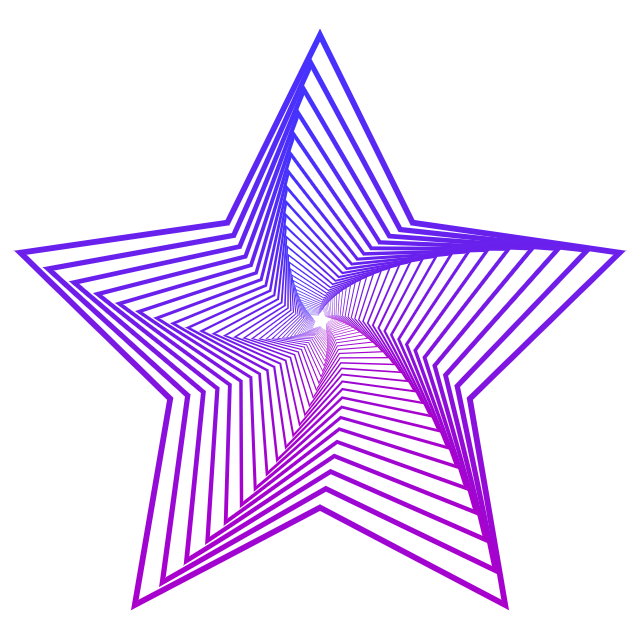
A Shadertoy shader for this background:

```glsl
// Nested star outlines that shrink and turn into a spiral, shaded blue to magenta on white.

const float PI = 3.14159265;
const int STAR_COUNT = 32;
const float SHRINK = 0.9;              // size ratio between neighbouring stars
const float TURN = PI / 90.0;          // counterclockwise turn per star
const float TIP_RADIUS = 0.4922;
const float NOTCH_RADIUS = 0.5 * TIP_RADIUS;
const float HALF_STROKE = 0.00455;

const vec3 PAPER = vec3(1.0);
const vec3 TOP_BLUE = vec3(0.267, 0.2, 1.0);
const vec3 BOTTOM_MAGENTA = vec3(0.667, 0.0, 0.8);

vec2 rotate(vec2 p, float angle) {
    float c = cos(angle), s = sin(angle);
    return vec2(c * p.x - s * p.y, s * p.x + c * p.y);
}

// Signed distance to the edge lines of a five-pointed star; keeps mitred corners.
float starDistance(vec2 p, float tipRadius, float notchRadius) {
    float sector = PI / 5.0;
    float angle = abs(mod(atan(p.x, p.y + 1e-7) + sector, 2.0 * sector) - sector);
    vec2 folded = length(p) * vec2(sin(angle), cos(angle));
    vec2 tip = vec2(0.0, tipRadius);
    vec2 edge = notchRadius * vec2(sin(sector), cos(sector)) - tip;
    return dot(folded - tip, normalize(vec2(-edge.y, edge.x)));
}

// Share of a pixel covered by a stroke, also right for strokes thinner than a pixel.
float strokeCoverage(float dist, float halfWidth, float pixel) {
    float outer = clamp((dist + halfWidth) / pixel + 0.5, 0.0, 1.0);
    float inner = clamp((dist - halfWidth) / pixel + 0.5, 0.0, 1.0);
    return outer - inner;
}

void mainImage(out vec4 fragColor, in vec2 fragCoord) {
    float pixel = 1.0 / min(iResolution.x, iResolution.y);
    vec2 p = (fragCoord - 0.5 * iResolution.xy) * pixel;

    // The pivot is the middle of the star's bounding box, above its centre.
    float lowTip = cos(PI / 5.0);
    vec2 starCentre = vec2(0.0, -0.5 * TIP_RADIUS * (1.0 - lowTip));
    float halfHeight = 0.5 * TIP_RADIUS * (1.0 + lowTip);

    // Outermost to innermost; stroke and gradient follow each star's own frame.
    vec3 color = PAPER;
    float scale = 1.0;
    for (int i = 0; i < STAR_COUNT; i++) {
        vec2 local = rotate(p, -TURN * float(i)) / scale;
        float dist = starDistance(local - starCentre, TIP_RADIUS, NOTCH_RADIUS);
        float ink = strokeCoverage(dist, HALF_STROKE, pixel / scale);
        float height = clamp(0.5 + 0.5 * local.y / halfHeight, 0.0, 1.0);
        color = mix(color, mix(BOTTOM_MAGENTA, TOP_BLUE, height), ink);
        scale *= SHRINK;
    }
    fragColor = vec4(color, 1.0);
}
```
